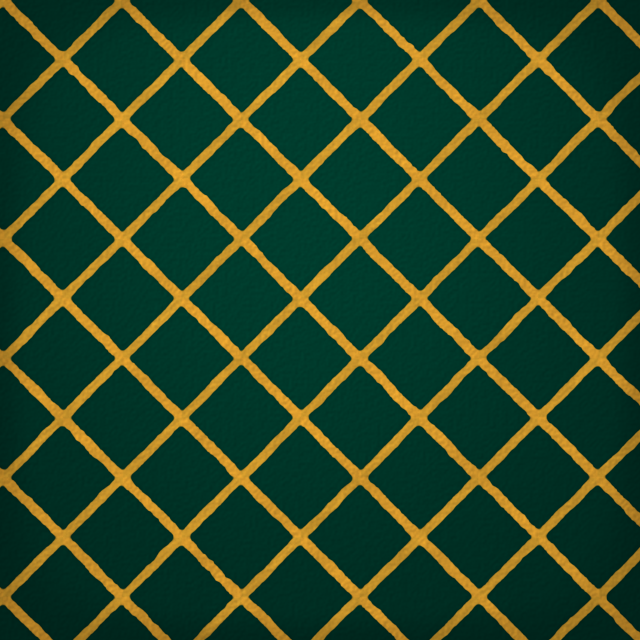
A Shadertoy shader for this pattern:

```glsl
// Diagonal gold lattice with rough painted edges on dark green grained paper.

const vec2 CELL = vec2(0.1858, 0.1865);   // diamond width and height
const vec2 ORIGIN = vec2(0.0052, 1.0);    // one crossing of the lattice
const float SPACING = 0.1316;             // distance between parallel bands

const vec3 GREEN_DARK = vec3(0.0, 0.165, 0.125);
const vec3 GREEN_LIGHT = vec3(0.0, 0.238, 0.178);
const vec3 GOLD_FALLING = vec3(0.835, 0.595, 0.175);
const vec3 GOLD_RISING = vec3(0.785, 0.580, 0.170);

float hash(vec2 p) {
    return fract(sin(dot(p, vec2(127.1, 311.7))) * 43758.5453);
}

// Smooth value noise, 0 to 1
float noise(vec2 p) {
    vec2 i = floor(p);
    vec2 f = fract(p);
    vec2 u = f * f * (3.0 - 2.0 * f);
    return mix(mix(hash(i), hash(i + vec2(1.0, 0.0)), u.x),
               mix(hash(i + vec2(0.0, 1.0)), hash(i + vec2(1.0, 1.0)), u.x), u.y);
}

// Two octaves of noise centred on zero
float roughness(vec2 p) {
    return noise(p) - 0.5 + 0.5 * (noise(p * 2.3 + 17.0) - 0.5);
}

// Signed distance to the nearest band; across and along are in lattice units
float bandDistance(float across, float along, float halfWidth, float ragged, float seed) {
    float id = floor(across + 0.5);
    float offset = (across - id) * SPACING;
    float side = offset < 0.0 ? 0.0 : 37.0;
    float lane = id * 7.31 + seed;
    float wobble = 0.0018 * (noise(vec2(along * 3.0, lane)) - 0.5);
    float edge = 0.0020 * roughness(vec2(along * 7.0, lane + side));
    edge += ragged * roughness(vec2(along * 17.0, lane + side + 5.0));
    return abs(offset + wobble) - halfWidth - edge;
}

// Union with softly filled inner corners
float smoothUnion(float a, float b, float radius) {
    float h = max(radius - abs(a - b), 0.0) / radius;
    return min(a, b) - h * h * radius * 0.25;
}

// Raised paper grain, lit from the upper left
float grain(vec2 p) {
    vec2 q = p * 210.0;
    float relief = noise(q) - noise(q + vec2(0.5, -0.5));
    return relief + 0.35 * (noise(p * 430.0) - 0.5);
}

void mainImage(out vec4 fragColor, in vec2 fragCoord) {
    vec2 uv = fragCoord / iResolution.y;
    vec2 screen = fragCoord / iResolution.xy;
    float softness = max(0.8 / iResolution.y, 0.0009);

    // Lattice axes
    vec2 p = (uv - ORIGIN) / CELL;
    float sum = p.x + p.y;
    float diff = p.x - p.y;

    // Two crossing families of bands
    float falling = bandDistance(sum, diff, 0.0077, 0.0017, 3.0);
    float rising = bandDistance(diff, sum, 0.0071, 0.0009, 61.0);
    float lattice = smoothUnion(falling, rising, 0.006);
    float paint = 1.0 - smoothstep(-softness, softness, lattice);

    // Uneven light over the sheet
    vec2 fromGlow = (screen - vec2(0.47, 0.70)) * vec2(1.0, 0.85);
    float light = 1.0 - smoothstep(0.05, 0.75, length(fromGlow));
    vec2 rim = screen * (1.0 - screen);
    float vignette = mix(0.86, 1.0, smoothstep(0.0, 0.045, rim.x * rim.y * 4.0));
    float relief = grain(uv);

    // Paper ground with a thin shade beside the paint
    vec3 ground = mix(GREEN_DARK, GREEN_LIGHT, light);
    ground *= 1.0 + 0.11 * relief;
    ground *= 1.0 - 0.16 * exp(-max(lattice, 0.0) / 0.002);

    // Worn gold, tinted by band direction
    float direction = smoothstep(-0.002, 0.002, rising - falling);
    vec3 gold = mix(GOLD_RISING, GOLD_FALLING, direction);
    gold *= 0.95 + 0.08 * light + 0.10 * (noise(uv * 32.0) - 0.5);
    gold *= 1.0 + 0.13 * relief;
    gold *= 1.0 - 0.10 * smoothstep(-0.0025, 0.0, lattice);

    fragColor = vec4(mix(ground, gold, paint) * vignette, 1.0);
}
```
